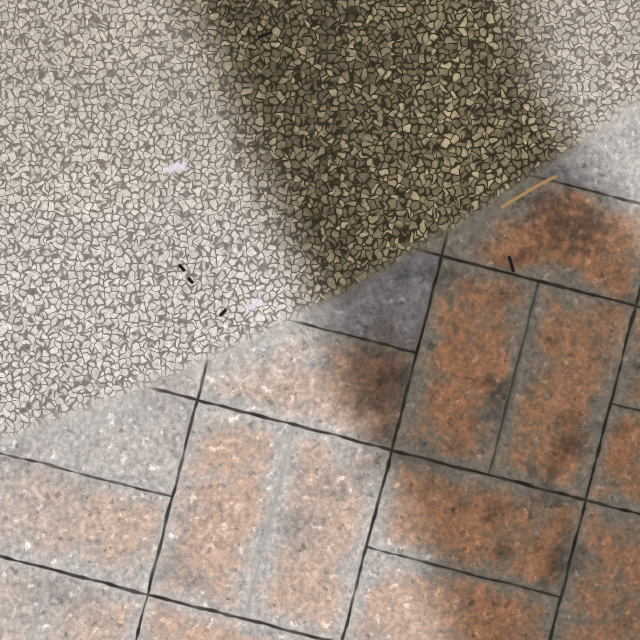
Give the GLSL for this texture, as a WebGL 2 fragment shader.

```glsl
#version 300 es
precision highp float;
uniform vec2 u_resolution;
out vec4 fragColor;

vec2 hash2(vec2 p) {
  vec3 h = fract(p.xyx * vec3(0.1031, 0.103, 0.0973));
  h += dot(h, h.yzx + 33.33);
  return fract((h.xx + h.yz) * h.zy);
}

float corner(vec2 cell, vec2 offset) {
  return dot(hash2(cell) * 2.0 - 1.0, offset);
}

float gradientNoise(vec2 p) {
  vec2 i = floor(p), f = fract(p), e = vec2(1, 0);
  vec2 s = f * f * f * (f * (f * 6.0 - 15.0) + 10.0);
  return mix(mix(corner(i, f), corner(i + e, f - e), s.x),
             mix(corner(i + e.yx, f - e.yx), corner(i + 1.0, f - 1.0), s.x), s.y);
}

float fbm(vec2 p) {
  float sum = 0.0, amp = 1.0;
  for (int i = 0; i < 4; i++) {
    sum += amp * gradientNoise(p + 40.0);
    p = mat2(1.6, 1.2, -1.2, 1.6) * p;
    amp *= 0.55;
  }
  return sum;
}

// x: distance to the pebble centre, y: gap to the neighbour, z: pebble id
vec3 pebbles(vec2 p) {
  vec2 cell = floor(p);
  float near = 9.0, second = 9.0, id = 0.0;
  for (int y = -1; y <= 1; y++)
    for (int x = -1; x <= 1; x++) {
      vec2 c = cell + vec2(x, y), h = hash2(c);
      float d = length(c + 0.05 + 0.9 * h - p);
      if (d < near) { second = near; near = d; id = fract(h.x * 7.3 + h.y * 3.1); }
      else second = min(second, d);
    }
  return vec3(near, second - near, id);
}

float segment(vec2 p, vec2 a, vec2 b) {
  vec2 ab = b - a;
  return length(p - a - ab * clamp(dot(p - a, ab) / dot(ab, ab), 0.0, 1.0));
}

vec3 gravel(vec2 p, float shade) {
  vec2 warp = vec2(gradientNoise(p * 75.0), gradientNoise(p * 75.0 + 19.0));
  vec3 stone = pebbles(p * 92.0 + 0.9 * warp);
  float broad = fbm(p * 5.0), grain = fbm(p * 150.0), broken = gradientNoise(p * 85.0 + 5.0);
  float gap = 1.0 - smoothstep(0.0, 0.38, stone.y + 0.4 * broken);
  vec3 lit = mix(vec3(0.79, 0.755, 0.705), vec3(0.86, 0.83, 0.805), smoothstep(0.95, 0.5, p.y));
  lit *= 1.0 + 0.1 * (stone.z - 0.5) + 0.06 * broad;
  lit = mix(lit, vec3(0.4, 0.36, 0.335), gap * 0.72);
  vec3 dark = mix(vec3(0.40, 0.36, 0.29), vec3(0.66, 0.6, 0.49), stone.z * stone.z);
  dark *= 1.0 + 0.2 * broad + 0.12 * smoothstep(0.4, 0.65, p.x) - 0.2 * stone.x;
  dark = mix(dark, vec3(0.18, 0.155, 0.115), gap * 0.88);
  return mix(lit, dark, shade) * (1.0 + 0.2 * grain);
}

vec3 paving(vec2 p, float shade, float edge) {
  // Rotated basket weave: pairs of bricks turn in alternate cells
  vec2 d = p - vec2(0.3086, 0.375);
  vec2 q = vec2(dot(d, vec2(0.969, -0.25)), dot(d, vec2(-0.25, -0.969))) / 0.3135;
  q += 0.008 * gradientNoise(p * 22.0);
  vec2 cell = floor(q), f = fract(q);
  bool upright = mod(cell.x + cell.y, 2.0) < 0.5;
  vec2 r = upright ? f.yx : f;
  float halfId = step(0.5, r.y);
  float tone = hash2(cell * 2.0 + halfId + 17.0).x;
  vec2 outer = min(f, 1.0 - f);
  float frame = min(outer.x, outer.y), middle = abs(r.y - 0.5);
  float rimDist = min(frame, middle);

  // Rust core, grey rim and chalky bloom
  float blotch = fbm(p * 13.0), fine = fbm(p * 50.0), grain = fbm(p * 120.0);
  float core = smoothstep(-0.01, upright ? 0.15 : 0.13, rimDist + 0.07 * blotch + 0.03 * fine);
  bool slate = cell.x + cell.y < -0.5 && halfId < 0.5;
  core *= slate && cell.y > -1.5 ? 0.15 : slate ? 0.05 : 0.75 + 0.25 * tone;
  core *= smoothstep(0.0, 0.1, edge + 0.04 * blotch);
  core = clamp(core * (0.85 + 0.8 * blotch + 0.6 * fine + 0.35 * grain), 0.0, 1.0);
  vec3 lit = mix(vec3(0.75, 0.73, 0.715), vec3(0.79, 0.655, 0.575), core * smoothstep(-0.25, 0.3, p.x));
  vec3 dark = mix(vec3(0.45, 0.425, 0.39), vec3(0.56, 0.39, 0.28), core);
  if (slate) dark = mix(dark, vec3(0.42, 0.41, 0.43), 0.7);
  lit = mix(lit, vec3(0.58, 0.55, 0.54), 0.6 * smoothstep(0.0, 0.6, fbm(p * 9.0 + 6.0)));
  dark *= 1.0 - 0.3 * smoothstep(0.0, 0.6, fbm(p * 11.0 + 9.0));
  vec3 col = mix(lit, dark, shade);
  float smear = smoothstep(0.11, 0.0, segment(p, vec2(0.36, 0.44), vec2(0.56, 0.38)));
  float bloom = smoothstep(-0.15, 0.5, blotch + 0.6 * fine) * (0.3 + 0.35 * smear);
  col = mix(col, vec3(0.82, 0.79, 0.77), bloom * (1.0 - 0.75 * shade));

  // Sunken stains at the shaded ends of the middle bricks
  float stain = smoothstep(0.09, 0.0, segment(p, vec2(0.6, 0.43), vec2(0.6, 0.33)) + 0.05 * blotch);
  stain = max(stain, smoothstep(0.06, 0.0, segment(p, vec2(0.85, 0.675), vec2(0.91, 0.645)) + 0.05 * fine));
  if (!upright) col = mix(col, vec3(0.30, 0.24, 0.21), stain * 0.6);
  float salt = smoothstep(0.22, 0.6, fbm(p * 65.0 + 3.0));
  float pits = smoothstep(0.25, 0.65, fbm(p * 60.0 + 23.0));
  col += 0.17 * salt * (1.0 - 0.45 * shade);
  col *= (1.0 - 0.22 * pits) * (1.0 + 0.22 * grain + 0.14 * fine);

  // Joints: thin and broken around each cell, dusty between upright bricks
  float wear = 0.008 * gradientNoise(p * 55.0), aa = 3.0 / u_resolution.y;
  float patchy = 0.75 + 0.5 * gradientNoise(p * 30.0 + 8.0);
  float around = 1.0 - smoothstep(0.002, 0.007 + aa, frame + wear);
  float between = 1.0 - smoothstep(0.001, 0.006 + aa, middle + wear);
  float mortar = 1.0 - smoothstep(0.008, 0.026, min(frame, middle) + wear);
  vec3 dust = mix(vec3(0.68, 0.66, 0.64), vec3(0.24, 0.22, 0.19), shade);
  vec3 soil = mix(vec3(0.23, 0.2, 0.19), vec3(0.15, 0.13, 0.11), shade);
  col = mix(col, mix(vec3(0.73, 0.71, 0.69), vec3(0.39, 0.37, 0.33), shade), mortar * 0.45);
  col = mix(col, upright ? dust : soil, between * patchy);
  return mix(col, soil, around * clamp(patchy + 0.1, 0.0, 1.0));
}

void main() {
  vec2 p = gl_FragCoord.xy / u_resolution;
  float t = 1.0 - p.y, wobble = 0.03 * fbm(p * 6.0);

  // Soft shadow band between a straight and a curved edge
  float shade = smoothstep(-0.05, 0.075, p.x - 0.28 - 0.42 * t + wobble);
  shade *= 1.0 - smoothstep(-0.06, 0.07, p.x - 0.81 - 0.1 * t - 1.1 * t * t + wobble);

  // Gravel meets paving along a ragged curve
  float edge = 0.314 + p.x * (0.31 + 0.22 * p.x) - p.y;
  float ragged = edge + 0.009 * fbm(p * 45.0);
  vec3 col = mix(gravel(p, shade), paving(p, shade, edge), smoothstep(-0.007, 0.007, ragged));
  vec3 silt = mix(vec3(0.78, 0.75, 0.725), vec3(0.44, 0.41, 0.36), shade);
  col = mix(col, silt, 0.45 * smoothstep(0.025, 0.0, abs(ragged)));

  // Dark debris, pale flecks and a dry twig
  vec4 bits[5] = vec4[5](vec4(0.281, 0.585, 0.287, 0.578), vec4(0.295, 0.565, 0.3, 0.559),
    vec4(0.345, 0.508, 0.352, 0.515), vec4(0.405, 0.942, 0.423, 0.949), vec4(0.796, 0.598, 0.802, 0.577));
  for (int i = 0; i < 5; i++)
    col = mix(col, vec3(0.13, 0.11, 0.12), smoothstep(0.004, 0.001, segment(p, bits[i].xy, bits[i].zw)));
  float fleck = min(segment(p, vec2(0.263, 0.735), vec2(0.285, 0.742)), segment(p, vec2(0.39, 0.52), vec2(0.403, 0.527)));
  col = mix(col, vec3(0.92, 0.9, 0.95), 0.85 * smoothstep(0.009, 0.002, fleck + 0.008 * fbm(p * 90.0)));
  float twig = min(segment(p, vec2(0.785, 0.677), vec2(0.845, 0.713)), segment(p, vec2(0.845, 0.713), vec2(0.868, 0.724)));
  col = mix(col, vec3(0.67, 0.53, 0.35), smoothstep(0.004, 0.001, twig));
  fragColor = vec4(clamp(col, 0.0, 1.0), 1.0);
}
```
